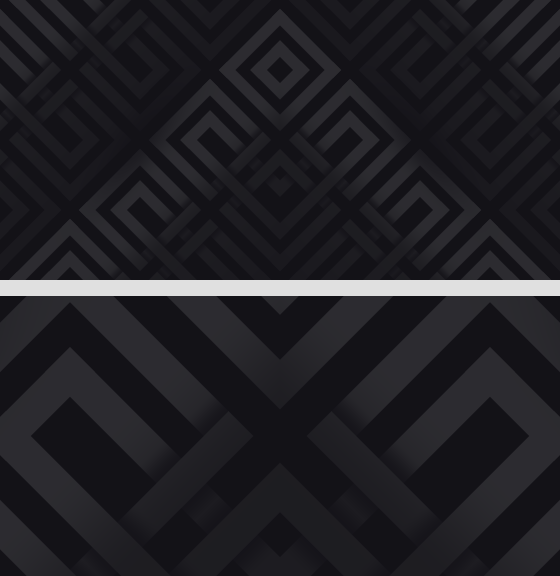
Top, the full canvas; bottom, a detail of the centre.
Give the GLSL for this pattern, as a Shadertoy shader.

```glsl
const vec2 GRID = vec2(8.0, 4.0);       // diamond half-diagonals across and down
const float OUTER = 0.755;              // centreline of the outer ring
const float INNER = 0.305;              // centreline of the inner hook
const float HALF_WIDTH = 0.118;         // half the strip width
const float SHADOW_REACH = 0.18;
const float SHADOW_FLOOR = 0.22;        // strip visibility right beside a crossing
const vec3 GROUND = vec3(0.074, 0.069, 0.092);
const vec3 DIM = vec3(0.116, 0.113, 0.131);
const vec3 DEEP = vec3(0.102, 0.098, 0.118);
const vec3 BRIGHT = vec3(0.172, 0.170, 0.187);
const float PI = 3.14159265;

float boxDistance(vec2 p, vec2 halfSize) {
    vec2 d = abs(p) - halfSize;
    return length(max(d, 0.0)) + min(max(d.x, d.y), 0.0);
}

float contactShadow(float d) {
    return mix(SHADOW_FLOOR, 1.0, smoothstep(0.0, SHADOW_REACH, d));
}

void mainImage(out vec4 fragColor, in vec2 fragCoord) {
    vec2 p = fragCoord / iResolution.xy * GRID;
    p.x = 4.0 - abs(p.x - 4.0);

    // Diagonal axes: a bright and a dim cell pair up around along = 2
    float along = mod(p.x - p.y, 4.0);
    float side = mod(p.x + p.y, 2.0) - 1.0;
    float a = abs(along - 2.0);
    float t = abs(side);

    // Strips running down the diagonal, including arms linking both cells
    float reach = OUTER + HALF_WIDTH;
    float hook = INNER + HALF_WIDTH;
    float rails = boxDistance(vec2(a - 1.0, t - OUTER), vec2(reach, HALF_WIDTH));
    float arms = boxDistance(vec2(a, t - INNER), vec2(1.0 + hook, HALF_WIDTH));
    float lengthwise = min(rails, arms);

    // Strips running across it
    float nearBar = boxDistance(vec2(a - 1.0 + OUTER, t), vec2(HALF_WIDTH, reach));
    float farBar = boxDistance(vec2(a - 1.0 - OUTER, t), vec2(HALF_WIDTH, reach));
    float cap = boxDistance(vec2(a - 1.0 - INNER, t), vec2(HALF_WIDTH, hook));

    // Tone fades from the bright cell into the dim one
    vec3 dim = mix(DIM, DEEP, smoothstep(2.0, 4.0, along));
    vec3 tone = mix(BRIGHT, dim, smoothstep(1.15, 1.95, along));
    float crease = pow(sin(PI * p.x / 4.0), 8.0) * (1.0 - smoothstep(0.05, 0.75, 2.0 - a));
    tone = mix(tone, GROUND, 0.65 * crease);

    // Weave: the crossing bar passes over one arm and under the other
    bool barOnTop = side > 0.0;
    vec3 railTone = mix(GROUND, tone, barOnTop ? contactShadow(nearBar) : 1.0);
    vec3 barTone = mix(GROUND, tone, barOnTop ? 1.0 : contactShadow(lengthwise));

    float soft = 4.0 / iResolution.y;
    float railCover = 1.0 - smoothstep(-soft, soft, lengthwise);
    float barCover = 1.0 - smoothstep(-soft, soft, nearBar);
    float endCover = 1.0 - smoothstep(-soft, soft, min(farBar, cap));

    vec3 color = GROUND;
    if (barOnTop) {
        color = mix(color, railTone, railCover);
        color = mix(color, barTone, barCover);
    } else {
        color = mix(color, barTone, barCover);
        color = mix(color, railTone, railCover);
    }
    color = mix(color, tone, endCover);
    fragColor = vec4(color, 1.0);
}
```
